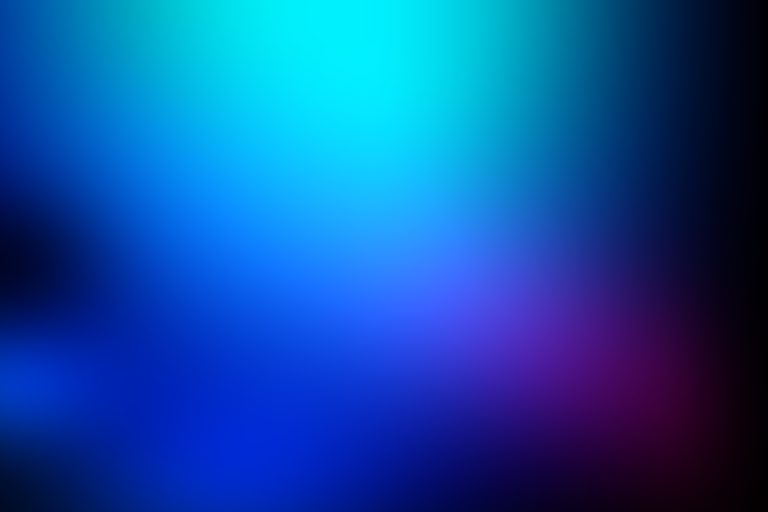
This background is drawn by a WebGL 2 fragment shader. Its source:

```glsl
#version 300 es
precision highp float;

uniform vec2 u_resolution;
out vec4 fragColor;

#define LIGHT_CENTER vec2(0.771, 1.078)
#define CYAN_LIGHT vec2(0.94, 1.0)
#define VIOLET_GLOW vec3(0.31, 0.0, 0.165)
#define ROYAL_GLOW vec3(0.0, 0.17, 0.57)
#define BEAM_GLOW vec3(0.0, 0.21, 0.57)
#define VIOLET_TILT -0.436
#define SHADOW_DEPTH 0.65
#define TEAL_DIMMING 0.26

// Soft elliptical spot, 1 at its center
float softSpot(vec2 p, vec2 center, vec2 spread) {
    vec2 d = (p - center) / spread;
    return exp(-0.5 * dot(d, d));
}

// Soft spot whose long axis is turned by an angle
float tiltedSpot(vec2 p, vec2 center, vec2 spread, float angle) {
    float c = cos(angle), s = sin(angle);
    vec2 d = p - center;
    return softSpot(vec2(c * d.x + s * d.y, c * d.y - s * d.x), vec2(0.0), spread);
}

// Radial light: green falls off sooner than blue, so cyan turns to navy
vec3 radialLight(vec2 p) {
    float r = distance(p, LIGHT_CENTER);
    float green = 1.0 - smoothstep(0.2, 1.08, r);
    float blue = 1.0 - smoothstep(0.55, 1.3, r);
    blue -= TEAL_DIMMING * softSpot(p, vec2(0.176, 1.0), vec2(0.176, 0.215));

    // Night closes in from the right
    float fade = 1.0 - smoothstep(0.70, 1.56, p.x);
    return vec3(0.0, CYAN_LIGHT * vec2(green * fade, blue * pow(fade, 0.8)));
}

void main() {
    // Canvas height is one unit, width is one and a half
    vec2 p = gl_FragCoord.xy / u_resolution * vec2(1.5, 1.0);
    vec3 color = radialLight(p);

    // Dark hollow at the left edge
    color *= 1.0 - SHADOW_DEPTH * softSpot(p, vec2(0.0, 0.482), vec2(0.137, 0.107));

    // Blue glows along the left and the bottom
    color += BEAM_GLOW * softSpot(p, vec2(0.0, 0.248), vec2(0.146, 0.088));
    color += ROYAL_GLOW * softSpot(p, vec2(0.42, 0.043), vec2(0.244, 0.15));

    // Slanted violet haze, lost in the dark right edge
    float haze = tiltedSpot(p, vec2(1.064, 0.336), vec2(0.332, 0.14), VIOLET_TILT);
    color += VIOLET_GLOW * haze * (1.0 - smoothstep(1.28, 1.56, p.x));

    fragColor = vec4(clamp(color, 0.0, 1.0), 1.0);
}
```
